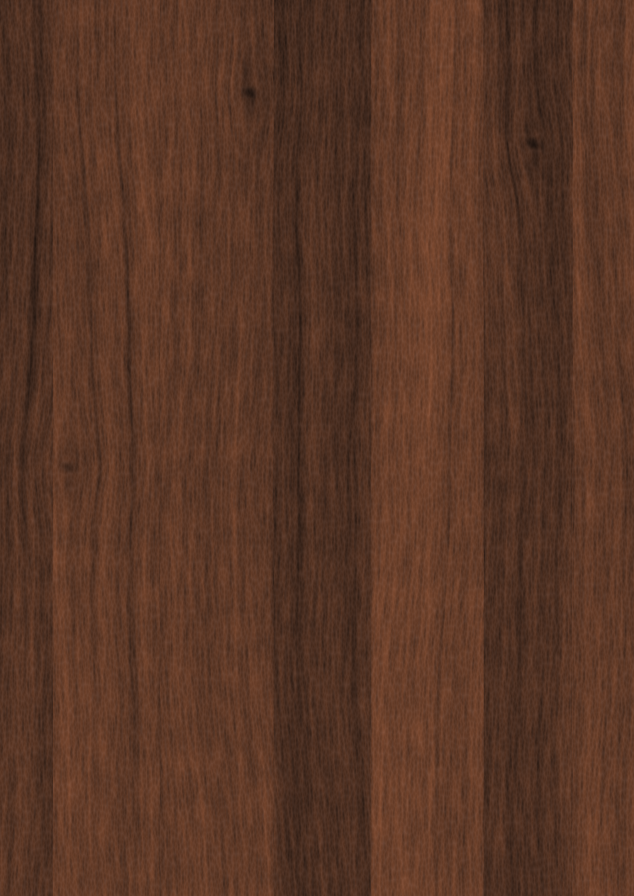
A WebGL 2 fragment shader for this texture:

```glsl
#version 300 es
precision highp float;
// Dark walnut boards: upright planks with wavy grain, veins, pores and small knots.

uniform vec2 u_resolution;
out vec4 fragColor;

// Lengths are in canvas widths; tones are the red level of the wood.
const int SEAMS = 6;
const float SEAM_X[6] = float[](0.083, 0.252, 0.432, 0.585, 0.763, 0.903);
const float PLANK_TONE[7] = float[](0.33, 0.39, 0.375, 0.30, 0.415, 0.31, 0.39);
const float SEAM_WIDTH = 0.0022;
const float SEAM_DEPTH = 0.025;

const int KNOTS = 3;
const vec2 KNOT_POS[3] = vec2[](vec2(0.107, 0.676), vec2(0.395, 1.268), vec2(0.840, 1.187));
const float KNOT_DEPTH = 0.17;

const float VEIN_SPACING = 0.085;
const float VEIN_DEPTH = 0.12;
const float FIBRE_DEPTH = 0.10;
const float STREAK_DEPTH = 0.075;
const float BAND_DEPTH = 0.065;
const float GRAIN_DEPTH = 0.055;
const float PORE_DEPTH = 0.04;
const float RING_DEPTH = 0.008;
const float FIGURE_DEPTH = 0.025;

const vec3 MUTED_HUE = vec3(1.0, 0.645, 0.480);
const vec3 WARM_HUE = vec3(1.0, 0.593, 0.390);
const float TAU = 6.2832;

vec2 hash2(vec2 c) {
    vec3 q = fract(c.xyx * vec3(0.1031, 0.1030, 0.0973));
    q += dot(q, q.yzx + 33.33);
    return fract((q.xx + q.yz) * q.zy);
}

// Cellular noise: distance to the nearest scattered point.
float cellular(vec2 p) {
    vec2 cell = floor(p), f = p - cell;
    float nearest = 4.0;
    for (int j = -1; j <= 1; j++)
        for (int i = -1; i <= 1; i++) {
            vec2 o = vec2(i, j);
            vec2 d = o + hash2(cell + o + 200.0) - f;
            nearest = min(nearest, dot(d, d));
        }
    return sqrt(nearest);
}

float centred(vec2 p) {
    return cellular(p) - 0.45;
}

// Slow sideways drift of the grain along a plank.
float meander(float y, vec2 seed) {
    return 0.014 * sin(2.6 * y + TAU * seed.x)
         + 0.006 * sin(6.1 * y + TAU * seed.y)
         + 0.0015 * sin(17.0 * y + 9.0 * seed.x);
}

// Dark mineral lines: a sharp core with a softer shadow.
float veins(float g, float y, vec2 seed) {
    float id = floor(g / VEIN_SPACING);
    vec2 h = hash2(vec2(id + 5.0, 91.0 * seed.x));
    float d = g - (id + 0.25 + 0.5 * h.x) * VEIN_SPACING;
    float fade = 0.5 + 0.5 * sin(2.7 * y + TAU * h.y + 2.0 * h.x);
    float core = exp(-d * d / 0.000006);
    float shadow = exp(-d * d / 0.00008);
    return (0.55 * core + 0.45 * shadow) * fade * (0.25 + 0.75 * h.y);
}

void main() {
    vec2 p = gl_FragCoord.xy / u_resolution.x;
    float aa = 1.0 / u_resolution.x;

    // Planks
    float tone = PLANK_TONE[0], plank = 0.0, seam = 0.0;
    for (int i = 0; i < SEAMS; i++) {
        float d = p.x - SEAM_X[i];
        tone = mix(tone, PLANK_TONE[i + 1], smoothstep(-aa, aa, d));
        plank += step(0.0, d);
        seam = max(seam, exp(-d * d / (SEAM_WIDTH * SEAM_WIDTH)));
    }
    vec2 seed = hash2(vec2(plank + 3.0, 7.0));

    // Grain coordinate, pushed aside around the knots
    float g = p.x + meander(p.y, seed);
    float knot = 0.0;
    for (int i = 0; i < KNOTS; i++) {
        vec2 d = p - KNOT_POS[i];
        g -= 0.012 * tanh(d.x / 0.02) * exp(-d.y * d.y / 0.005 - d.x * d.x / 0.006);
        d.x += 0.003 * sin(90.0 * d.y);
        float core = exp(-dot(d, d) / 0.00011);
        float tail = exp(-d.x * d.x / 0.00007 - d.y * d.y / 0.0022);
        knot = max(knot, max(core, 0.4 * tail));
    }
    vec2 shift = 60.0 * seed;

    // Broad shading and figure
    tone += BAND_DEPTH * centred(vec2(18.0 * g, 0.6 * p.y) + shift);
    tone += 0.010 * sin(23.0 * g + 1.8 * p.y + TAU * seed.y);
    tone -= 0.018 * (p.y - 0.7);
    tone += FIGURE_DEPTH * centred(vec2(7.0 * p.x, 24.0 * p.y) + shift);

    // Growth rings, streaks and fibres
    float ring = sin(420.0 * g + 4.0 * sin(41.0 * g + TAU * seed.x) + 1.5 * sin(3.0 * p.y));
    float grain = centred(p * vec2(260.0, 120.0));
    tone += RING_DEPTH * ring;
    tone += STREAK_DEPTH * centred(vec2(60.0 * g, 1.5 * p.y) + shift);
    tone += FIBRE_DEPTH * centred(vec2(170.0 * g, 14.0 * p.y) + shift);
    tone += GRAIN_DEPTH * grain;

    // Dark marks
    float pore = 1.0 - smoothstep(0.05, 0.32, cellular(vec2(110.0 * g, 22.0 * p.y) + shift));
    tone -= PORE_DEPTH * pore + VEIN_DEPTH * veins(g, p.y, seed);
    tone -= KNOT_DEPTH * knot + SEAM_DEPTH * seam;
    tone = max(tone, 0.12);

    // Colour
    float warmth = clamp(0.5 + 3.5 * (tone - 0.34) - 1.4 * grain, 0.0, 1.0);
    fragColor = vec4(tone * mix(MUTED_HUE, WARM_HUE, warmth), 1.0);
}
```
